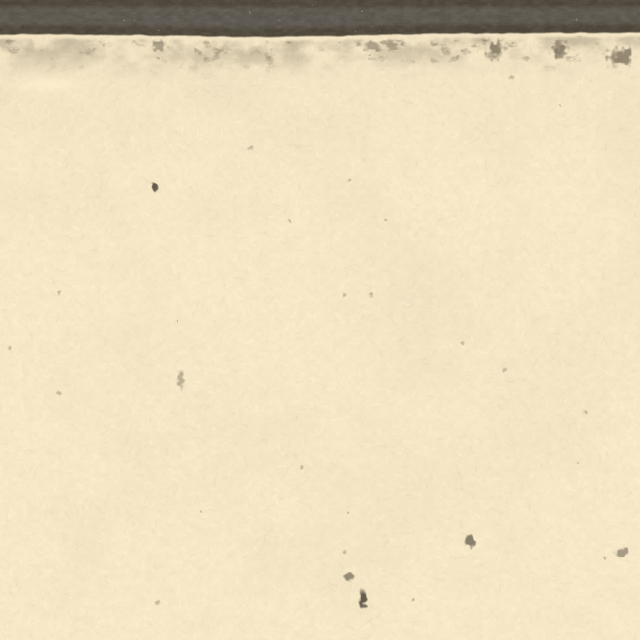
Write a Shadertoy shader that draws this texture.

```glsl
// Aged cream paper below a dark, slightly uneven band along the top.
// Layered value noise gives mottling and grime; jittered grid cells
// scatter short fibres and faint flecks, with a few larger ink marks.

const vec3 CREAM = vec3(0.97, 0.915, 0.785);
const vec3 SHADE = vec3(0.91, 0.85, 0.73);
const vec3 GRIME = vec3(0.52, 0.47, 0.39);
const vec3 INK = vec3(0.33, 0.30, 0.25);
const vec3 SLATE = vec3(0.38, 0.36, 0.325);

float hash(vec2 p) {
    return fract(sin(dot(p, vec2(127.1, 311.7))) * 43758.5453);
}

float noise(vec2 p) {
    vec2 i = floor(p), f = fract(p);
    f = f * f * (3.0 - 2.0 * f);
    vec2 e = vec2(0.0, 1.0);
    return mix(mix(hash(i), hash(i + e.yx), f.x),
               mix(hash(i + e), hash(i + e.yy), f.x), f.y);
}

float fbm(vec2 p) {
    float sum = 0.0, gain = 0.5;
    for (int i = 0; i < 4; i++) {
        sum += gain * noise(p);
        p = p * 2.03 + 17.3;
        gain *= 0.5;
    }
    return sum / 0.9375;
}

float segment(vec2 p, vec2 halfSpan) {
    float t = clamp(dot(p, halfSpan) / dot(halfSpan, halfSpan), -1.0, 1.0);
    return length(p - halfSpan * t);
}

// Signed light and dark hairs, one per jittered cell
float fibres(vec2 uv, float cells, float seed) {
    vec2 p = uv * cells, id = floor(p);
    float sum = 0.0;
    for (int y = -1; y <= 1; y++)
    for (int x = -1; x <= 1; x++) {
        vec2 c = id + vec2(x, y);
        vec2 centre = c + vec2(hash(c + seed), hash(c + seed + 31.7));
        float angle = 6.2832 * noise(c * 0.22 + seed) + 1.6 * hash(c + 8.1);
        vec2 dir = vec2(cos(angle), sin(angle));
        vec2 d = p - centre;
        d += vec2(-dir.y, dir.x) * 0.4 * dot(d, d);
        float span = mix(0.12, 0.5, hash(c + seed + 5.3));
        float hair = 1.0 - smoothstep(0.03, 0.19, segment(d, dir * span));
        sum += hair * (hash(c + seed + 61.0) - 0.52) * 2.0;
    }
    return sum;
}

// Sparse small flecks; density is the share of occupied cells
float flecks(vec2 uv, float cells, float density) {
    vec2 p = uv * cells, id = floor(p);
    vec2 centre = 0.25 + 0.5 * vec2(hash(id + 3.1), hash(id + 9.4));
    vec2 d = fract(p) - centre;
    d += 0.12 * (vec2(noise(p * 7.0), noise(p * 7.0 + 40.0)) - 0.5);
    float radius = mix(0.06, 0.16, hash(id + 22.0));
    float present = step(1.0 - density, hash(id + 70.0));
    return present * (1.0 - smoothstep(radius * 0.3, radius, length(d)));
}

// Ragged elliptical blot
float blot(vec2 uv, vec2 centre, vec2 radius) {
    float r = length((uv - centre) / radius);
    r += 0.9 * (noise(uv * 190.0) - 0.5);
    return 1.0 - smoothstep(0.4, 1.15, r);
}

float softSpot(vec2 uv, vec2 centre, vec2 radius) {
    vec2 d = (uv - centre) / radius;
    return exp(-dot(d, d));
}

float bandEdge(float x) {
    float dip = 0.005 * softSpot(vec2(x, 0.0), vec2(0.42, 0.0), vec2(0.2, 1.0));
    return mix(0.9462, 0.949, x) - dip + 0.003 * (fbm(vec2(x * 55.0, 2.0)) - 0.5);
}

vec3 paper(vec2 uv) {
    float mottling = fbm(uv * 9.0 + 4.0);
    float grain = fbm(uv * vec2(125.0, 140.0));
    float shade = 0.22 * smoothstep(0.4, 0.8, mottling);
    shade += 0.2 * softSpot(uv, vec2(0.62, 0.54), vec2(0.10, 0.11));
    shade += 0.22 * smoothstep(0.70, 0.92, uv.y);
    shade += 0.55 * (grain - 0.42);
    shade -= 0.32 * fibres(uv, 74.0, 2.0) + 0.22 * fibres(uv, 118.0, 47.0);
    shade -= 0.6 * softSpot(uv, vec2(0.07, 0.867), vec2(0.045, 0.012));
    return mix(CREAM, SHADE, clamp(shade, -0.25, 1.1));
}

// Grey stain and speckle hanging just under the band
float grime(vec2 uv, float depth) {
    float fade = smoothstep(0.075, 0.012, depth);
    float cloud = smoothstep(0.28, 0.75, fbm(uv * vec2(28.0, 34.0)));
    float specks = smoothstep(0.60, 0.80, fbm(uv * vec2(62.0, 75.0) + 9.0));
    float rim = smoothstep(0.003, 0.010, depth);
    return rim * fade * (0.38 * cloud + 0.55 * specks * mix(0.6, 1.0, uv.x));
}

vec3 band(vec2 uv, float height) {
    float core = smoothstep(0.008, 0.020, height) * (1.0 - smoothstep(0.984, 0.994, uv.y));
    vec3 color = mix(INK * 0.97, SLATE, core);
    color += 0.09 * (fbm(uv * vec2(110.0, 190.0)) - 0.5);
    return color + 0.14 * flecks(uv, 75.0, 0.07);
}

void mainImage(out vec4 fragColor, in vec2 fragCoord) {
    vec2 uv = fragCoord / iResolution.xy;
    float height = uv.y - bandEdge(uv.x);
    vec3 color = paper(uv);

    color = mix(color, GRIME, grime(uv, -height));
    color = mix(color, GRIME, 0.38 * flecks(uv, 27.0, 0.045));

    // Heavier stains near the band
    float stain = blot(uv, vec2(0.971, 0.911), vec2(0.022, 0.016));
    stain = max(stain, blot(uv, vec2(0.875, 0.921), vec2(0.013, 0.014)));
    stain = max(stain, blot(uv, vec2(0.774, 0.922), vec2(0.015, 0.015)));
    stain = max(stain, 0.7 * blot(uv, vec2(0.583, 0.928), vec2(0.016, 0.010)));
    stain = max(stain, 0.7 * blot(uv, vec2(0.247, 0.928), vec2(0.014, 0.010)));
    color = mix(color, GRIME * 0.85, 0.72 * stain);

    // Distinct ink marks
    float ink = blot(uv, vec2(0.240, 0.708), vec2(0.006, 0.008));
    ink = max(ink, blot(uv, vec2(0.568, 0.066), vec2(0.007, 0.016)));
    ink = max(ink, 0.65 * blot(uv, vec2(0.546, 0.099), vec2(0.008, 0.007)));
    ink = max(ink, 0.75 * blot(uv, vec2(0.734, 0.154), vec2(0.009, 0.010)));
    ink = max(ink, 0.55 * blot(uv, vec2(0.973, 0.137), vec2(0.013, 0.008)));
    ink = max(ink, 0.40 * blot(uv, vec2(0.282, 0.408), vec2(0.007, 0.015)));
    color = mix(color, INK, 0.9 * ink);

    color = mix(color, band(uv, height), smoothstep(-0.0022, 0.0022, height));
    fragColor = vec4(clamp(color, 0.0, 1.0), 1.0);
}
```
